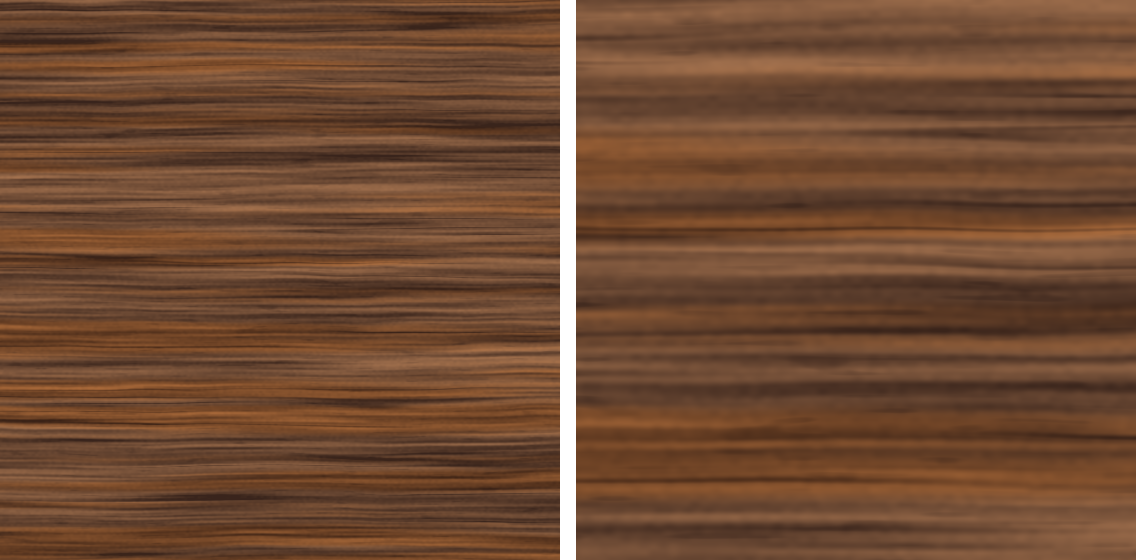
Left, the full canvas; right, a detail of the centre.
Reproduce this texture procedurally as a Shadertoy shader.

```glsl
// Dark zebrano-like veneer: long, nearly horizontal streaks of brown and gold.
// Stretched noise at several widths sets the tone, thin contour lines
// add dark seams, and a slow warp makes the grain sway a little.

#define DARK_WOOD  vec3(0.225, 0.143, 0.108)
#define LIGHT_WOOD vec3(0.625, 0.435, 0.300)
#define WARM_TINT  vec3(1.02, 0.91, 0.72)
#define SWAY 0.007
#define BAND_CONTRAST 0.22
#define STREAK_CONTRAST 0.36
#define FINE_CONTRAST 0.52
#define HAIR_CONTRAST 0.46
#define SEAM_DEPTH 0.30

float hash(vec2 p) {
    vec3 q = fract(vec3(p.xyx) * 0.1031);
    q += dot(q, q.yzx + 33.33);
    return fract((q.x + q.y) * q.z);
}

// Smooth random value along one row; each row has its own offset
float rowNoise(float x, float row) {
    x += 37.0 * hash(vec2(row, 7.0));
    float cell = floor(x);
    float blend = smoothstep(0.0, 1.0, x - cell);
    return mix(hash(vec2(cell, row)), hash(vec2(cell + 1.0, row)), blend);
}

// Noise made of stretched rows, in the range 0 to 1
float grain(vec2 p, vec2 scale, float seed) {
    p *= scale;
    float row = floor(p.y);
    float blend = smoothstep(0.0, 1.0, p.y - row);
    row += seed;
    return mix(rowNoise(p.x, row), rowNoise(p.x, row + 1.0), blend);
}

// Thin line where a noise value crosses one half
float seam(float value, float width) {
    return 1.0 - smoothstep(0.0, width, abs(value - 0.5));
}

void mainImage(out vec4 fragColor, in vec2 fragCoord) {
    vec2 uv = fragCoord / iResolution.y;

    // Gentle sway of the grain lines
    vec2 p = uv;
    p.y += SWAY * (grain(uv, vec2(3.5, 6.0), 900.0) - 0.5);
    p.y += 0.4 * SWAY * (grain(uv, vec2(12.0, 26.0), 1300.0) - 0.5);

    // Tone from broad bands down to hair-thin fibres
    float band   = grain(p, vec2(0.7, 19.0), 100.0);
    float streak = grain(p, vec2(1.3, 62.0), 200.0);
    float fine   = grain(p, vec2(2.4, 125.0), 400.0);
    float hair   = grain(p, vec2(6.0, 235.0), 1700.0);
    float tone = 0.51
        + BAND_CONTRAST * (band - 0.5)
        + STREAK_CONTRAST * (streak - 0.5)
        + FINE_CONTRAST * (fine - 0.5)
        + HAIR_CONTRAST * (hair - 0.5);

    // Dark seams that fade in and out along their length
    float seamField = grain(p, vec2(1.2, 80.0), 2300.0);
    float seamFade = smoothstep(0.35, 0.75, grain(p, vec2(4.0, 50.0), 2700.0));
    tone -= SEAM_DEPTH * seam(seamField, 0.13) * seamFade;

    // Short faint pores and soft speckle
    float pore = grain(p, vec2(24.0, 220.0), 3100.0);
    tone -= 0.12 * smoothstep(0.75, 0.98, pore);
    tone += 0.09 * (grain(uv, vec2(170.0, 240.0), 3700.0) - 0.5);

    // Golden and reddish streaks among the cooler brown
    float warmth = 0.45 * grain(p, vec2(0.8, 20.0), 4100.0)
                 + 0.55 * grain(p, vec2(1.5, 60.0), 4500.0);
    warmth = smoothstep(0.42, 0.74, warmth + 0.15 * (tone - 0.5));

    vec3 wood = mix(DARK_WOOD, LIGHT_WOOD, clamp(tone, 0.0, 1.05));
    wood *= mix(vec3(1.0), WARM_TINT, warmth);
    fragColor = vec4(wood, 1.0);
}
```
